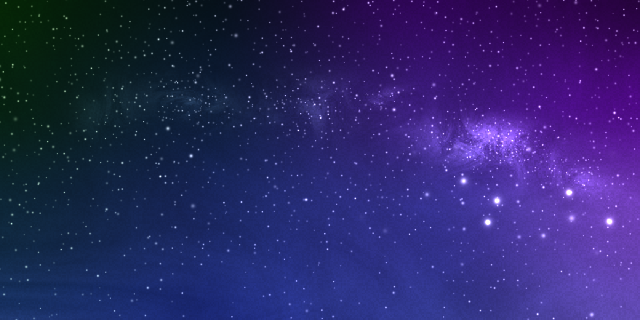
Give the GLSL for this texture, as a WebGL 2 fragment shader.

```glsl
#version 300 es
precision highp float;
// A starry night sky: green at upper left, blue below, violet at right.
// A 4 x 4 colour gradient carries sine-noise mist, a band of glowing dust
// and several layers of hashed stars, one star at most per grid cell.

uniform vec2 u_resolution;
out vec4 fragColor;

// Sky colours, left to right, for four heights.
const vec3 TOP_A = vec3(0.02, 0.14, 0.02), TOP_B = vec3(0.02, 0.06, 0.09);
const vec3 TOP_C = vec3(0.19, 0.02, 0.35), TOP_D = vec3(0.15, 0.01, 0.24);
const vec3 HIGH_A = vec3(0.02, 0.12, 0.06), HIGH_B = vec3(0.05, 0.11, 0.22);
const vec3 HIGH_C = vec3(0.22, 0.10, 0.47), HIGH_D = vec3(0.32, 0.04, 0.55);
const vec3 LOW_A = vec3(0.05, 0.15, 0.22), LOW_B = vec3(0.10, 0.15, 0.38);
const vec3 LOW_C = vec3(0.21, 0.20, 0.57), LOW_D = vec3(0.41, 0.23, 0.68);
const vec3 BASE_A = vec3(0.09, 0.18, 0.37), BASE_B = vec3(0.10, 0.15, 0.45);
const vec3 BASE_C = vec3(0.21, 0.24, 0.59), BASE_D = vec3(0.37, 0.29, 0.69);

const vec3 DUST_COOL = vec3(0.36, 0.47, 0.56);
const vec3 DUST_VIOLET = vec3(0.57, 0.48, 0.87);
const vec3 MIST_COLOR = vec3(0.38, 0.42, 0.72);
const vec3 STAR_WARM = vec3(0.83, 0.92, 0.76);
const vec3 STAR_COOL = vec3(0.90, 0.87, 1.00);
const float MIST_AMOUNT = 0.20;
const float GRAIN_AMOUNT = 0.09;
const float GRAIN_SIZE = 0.005;
const vec2 BRIGHT_CENTER = vec2(1.60, 0.37);
const vec2 BRIGHT_EXTENT = vec2(0.46, 0.19);

vec3 hash3(vec2 cell) {
    vec3 q = fract(cell.xyx * vec3(0.1031, 0.1030, 0.0973));
    q += dot(q, q.yzx + 33.33);
    return fract((q.xxy + q.yzz) * q.zyx);
}

float ease(float t) {
    return mix(clamp(t, 0.0, 1.0), smoothstep(0.0, 1.0, t), 0.5);
}

vec3 ramp(vec3 a, vec3 b, vec3 c, vec3 d, float t) {
    vec3 color = mix(a, b, ease(3.0 * t));
    color = mix(color, c, ease(3.0 * t - 1.0));
    return mix(color, d, ease(3.0 * t - 2.0));
}

// Layered, warped sines in the range 0 to 1.
float sineNoise(vec2 q) {
    const mat2 TURN = mat2(0.8, 0.6, -0.6, 0.8);
    float sum = 0.0, weight = 0.5;
    for (int i = 0; i < 6; i++) {
        q = TURN * q * 1.8 + 1.7;
        q += 0.6 * sin(q.yx * 1.3);
        sum += weight * sin(q.x) * sin(q.y);
        weight *= 0.65;
    }
    return clamp(0.5 + 0.6 * sum, 0.0, 1.0);
}

// Soft tilted ellipse.
float patchGlow(vec2 p, vec2 center, vec2 extent, float slope) {
    vec2 d = p - center;
    d.y -= slope * d.x;
    d /= extent;
    return exp(-dot(d, d));
}

// Hashed stars; density is the chance that a cell holds one.
float starLayer(vec2 p, float cellSize, float radius, float density, float seed) {
    vec2 g = p / cellSize, cell = floor(g);
    vec3 h = hash3(cell + seed);
    vec3 k = hash3(cell + seed + 71.0);
    float d = length(fract(g) - 0.2 - 0.6 * h.xy) * cellSize;
    float r = radius * mix(0.75, 1.25, k.x);
    float core = exp(-d * d / (r * r));
    return step(h.z, density) * core * mix(0.25, 1.0, k.y * k.y);
}

void main() {
    vec2 p = gl_FragCoord.xy / u_resolution.y;
    vec2 uv = gl_FragCoord.xy / u_resolution;
    p.x = uv.x * 2.0;

    // Sky gradient
    vec3 color = ramp(ramp(BASE_A, BASE_B, BASE_C, BASE_D, uv.x),
                      ramp(LOW_A, LOW_B, LOW_C, LOW_D, uv.x),
                      ramp(HIGH_A, HIGH_B, HIGH_C, HIGH_D, uv.x),
                      ramp(TOP_A, TOP_B, TOP_C, TOP_D, uv.x), uv.y);

    // Broad mottling and low streaks of mist
    float mottle = sineNoise(p * 2.6);
    float streak = sineNoise(p * vec2(1.1, 3.2) + 4.0);
    color *= 0.90 + 0.20 * mottle;
    float low = 1.0 - smoothstep(0.05, 0.45, p.y);
    color += MIST_COLOR * MIST_AMOUNT * low * (streak - 0.45);

    // Dust band, brightest at right of centre
    float fine = sineNoise(p * 9.0 + 2.0);
    float wisps = smoothstep(0.25, 0.85, fine);
    float dust = 0.40 * patchGlow(p, vec2(0.61, 0.68), vec2(0.11, 0.06), -0.2)
               + 0.16 * patchGlow(p, vec2(0.34, 0.66), vec2(0.10, 0.08), 0.2)
               + 0.32 * patchGlow(p, vec2(0.97, 0.67), vec2(0.13, 0.07), 0.0)
               + 0.36 * patchGlow(p, vec2(1.19, 0.69), vec2(0.07, 0.025), 0.2)
               + 0.85 * patchGlow(p, vec2(1.54, 0.55), vec2(0.15, 0.06), -0.1)
               + 0.35 * patchGlow(p, vec2(1.77, 0.45), vec2(0.12, 0.04), -0.3);
    float halo = patchGlow(p, vec2(1.48, 0.52), vec2(0.42, 0.14), -0.3);
    vec3 dustColor = mix(DUST_COOL, DUST_VIOLET, smoothstep(0.7, 1.4, p.x));
    color += dustColor * (dust * (0.15 + 0.75 * wisps) + 0.16 * halo * fine);

    // Fine grain, stronger in the dust
    float grain = hash3(floor(p / GRAIN_SIZE)).x - 0.5;
    color *= 1.0 + grain * (GRAIN_AMOUNT + 0.25 * dust);

    // Small stars, thicker in the dust and thinner near the bottom
    float crowd = mix(0.35, 1.0, smoothstep(0.05, 0.55, p.y)) + 1.2 * dust;
    float stars = 0.75 * starLayer(p, 0.023, 0.0024, 0.32 * crowd, 11.0)
                + 0.90 * starLayer(p + 0.013, 0.041, 0.0030, 0.34 * crowd, 37.0)
                + starLayer(p + 0.031, 0.120, 0.0048, 0.28, 83.0)
                + 0.8 * starLayer(p, 0.012, 0.0022, 0.75 * dust, 59.0);
    vec3 starColor = mix(STAR_WARM, STAR_COOL, smoothstep(0.1, 0.9, p.x));
    color += starColor * stars;

    // Large glowing stars at lower right
    vec2 spread = (p - BRIGHT_CENTER) / BRIGHT_EXTENT;
    float cluster = 1.0 - smoothstep(0.8, 1.1, length(spread));
    float large = 1.8 * starLayer(p, 0.115, 0.0065, 0.6, 127.0)
                + 0.35 * starLayer(p, 0.115, 0.0150, 0.6, 127.0);
    color += STAR_COOL * large * cluster;

    fragColor = vec4(clamp(color, 0.0, 1.0), 1.0);
}
```
